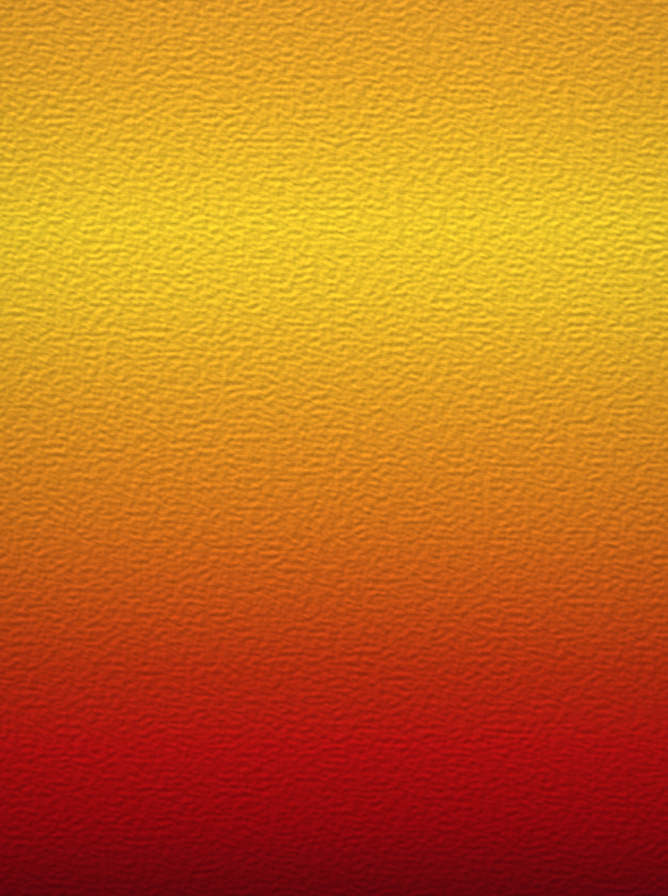
Give the GLSL for this background, as a WebGL 2 fragment shader.

```glsl
#version 300 es
precision highp float;
// A sunset-like vertical gradient, gold through orange to deep red, on woven cloth.
// Evenly spaced colour stops set the gradient; gradient noise and wavering threads
// form a height field, which is embossed by comparing it along the light direction.

uniform vec2 u_resolution;
out vec4 fragColor;

const int STOPS = 13;
const vec3 RAMP[STOPS] = vec3[STOPS](   // bottom to top
  vec3(0.39, 0.02, 0.05), vec3(0.56, 0.03, 0.05), vec3(0.67, 0.06, 0.06),
  vec3(0.70, 0.17, 0.06), vec3(0.76, 0.31, 0.08), vec3(0.81, 0.43, 0.10),
  vec3(0.85, 0.53, 0.12), vec3(0.88, 0.63, 0.14), vec3(0.91, 0.73, 0.16),
  vec3(0.93, 0.78, 0.17), vec3(0.91, 0.71, 0.16), vec3(0.89, 0.64, 0.15),
  vec3(0.87, 0.60, 0.15));

const vec2 GRAIN_SCALE = vec2(105.0, 185.0);  // cells per canvas height
const float THREADS = 108.0;                  // horizontal threads per height
const float THREAD_WAVER = 0.9;
const float THREAD_HEIGHT = 0.13;
const vec2 LIGHT_STEP = vec2(-0.0010, 0.0020);
const float EMBOSS = 0.17;
const float EDGE_SHADE = 0.05;
const float TAU = 6.2831853;

vec2 hashGradient(vec2 cell) {
  vec3 q = fract(cell.xyx * vec3(0.1031, 0.1030, 0.0973));
  q += dot(q, q.yzx + 33.33);
  float angle = TAU * fract((q.x + q.y) * q.z);
  return vec2(cos(angle), sin(angle));
}

float gradientNoise(vec2 p) {
  vec2 i = floor(p), f = p - i;
  vec2 u = f * f * f * (f * (f * 6.0 - 15.0) + 10.0);
  vec2 e = vec2(1.0, 0.0);
  float a = dot(hashGradient(i), f);
  float b = dot(hashGradient(i + e.xy), f - e.xy);
  float c = dot(hashGradient(i + e.yx), f - e.yx);
  float d = dot(hashGradient(i + e.xx), f - e.xx);
  return mix(mix(a, b, u.x), mix(c, d, u.x), u.y);
}

// Cloth relief: fine grain plus threads whose strength varies in patches.
float clothHeight(vec2 p) {
  float grain = gradientNoise(p * GRAIN_SCALE);
  grain += 0.5 * gradientNoise(p * GRAIN_SCALE * 1.9 + 17.0);
  float waver = THREAD_WAVER * gradientNoise(p * vec2(28.0, 45.0) + 5.0);
  float strength = 0.75 + gradientNoise(p * vec2(9.0, 24.0) + 41.0);
  return grain + THREAD_HEIGHT * strength * sin(TAU * (p.y * THREADS + waver));
}

vec3 rampColour(float y) {
  float s = clamp(y, 0.0, 1.0) * float(STOPS - 1);
  int k = min(int(s), STOPS - 2);
  return mix(RAMP[k], RAMP[k + 1], s - float(k));
}

void main() {
  vec2 uv = gl_FragCoord.xy / u_resolution;
  vec2 p = gl_FragCoord.xy / u_resolution.y;

  // Base gradient, slightly darker towards the left and right edges
  vec3 colour = rampColour(uv.y);
  float side = abs(uv.x * 2.0 - 1.0);
  colour *= 1.0 - EDGE_SHADE * side * side * side;

  // Embossed weave lit from the upper left
  float relief = clothHeight(p - LIGHT_STEP) - clothHeight(p + LIGHT_STEP);
  colour *= 1.0 + EMBOSS * clamp(relief, -1.0, 1.0);

  fragColor = vec4(clamp(colour, 0.0, 1.0), 1.0);
}
```
